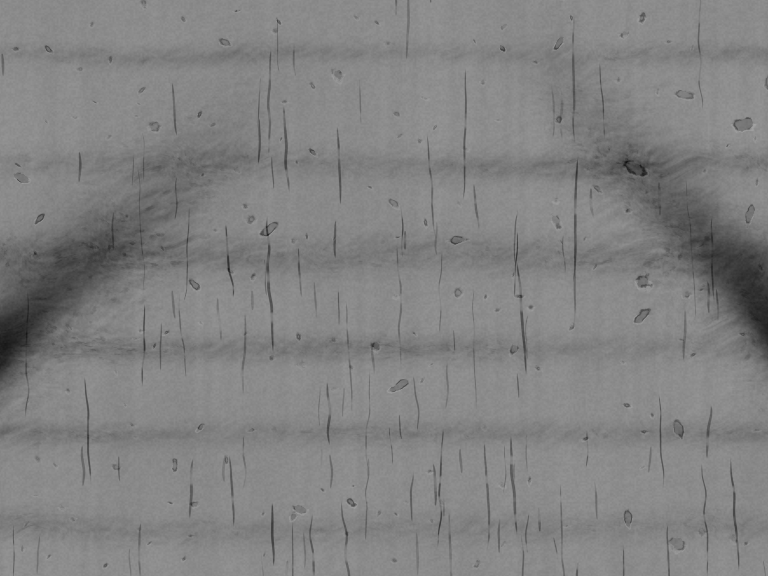
Write a WebGL 2 fragment shader that draws this texture.

```glsl
#version 300 es
precision highp float;
// Worn grey metal plate: rolled bands, two scorched flanks, vertical scratches and pits.
uniform vec2 u_resolution;
out vec4 fragColor;

const float BASE_GREY = 0.545;
const float GRAIN = 0.035;          // fine sensor-like grain
const float MOTTLE = 0.035;         // broad tonal drift
const float STREAK = 0.022;         // faint vertical brushing
const float BAND_SPACING = 0.16;
const float BAND_DEPTH = 0.085;
const float SCORCH_DEPTH = 0.72;
const float RELIEF = 0.34;
const float SCRATCH_WIDTH = 0.0021;
const float SCRATCH_DEPTH = 0.25;
const float PIT_DEPTH = 0.23;
const float APEX_X = 0.7;           // where the two scorched flanks would meet

float hash(vec2 p) {
  vec3 q = fract(vec3(p.xyx) * 0.1031);
  q += dot(q, q.yzx + 33.33);
  return fract((q.x + q.y) * q.z);
}

vec4 hash4(vec2 p) {
  return vec4(hash(p), hash(p + 17.3), hash(p + 41.7), hash(p + 73.1));
}

float noise(vec2 p) {
  vec2 i = floor(p), f = fract(p);
  f = f * f * (3.0 - 2.0 * f);
  return mix(mix(hash(i), hash(i + vec2(1, 0)), f.x),
             mix(hash(i + vec2(0, 1)), hash(i + vec2(1, 1)), f.x), f.y);
}

float fbm(vec2 p) {
  float sum = 0.0, amp = 0.5;
  for (int i = 0; i < 4; i++) {
    sum += amp * noise(p);
    p = p * 2.03 + 19.1;
    amp *= 0.5;
  }
  return sum;
}

// Dim horizontal bands with uneven edges
float bands(vec2 p) {
  float sum = 0.0;
  for (int i = 0; i < 6; i++) {
    float k = float(i);
    float y = 0.09 + BAND_SPACING * k + 0.03 * (hash(vec2(k, 5.0)) - 0.5);
    float d = p.y - y + 0.018 * (noise(vec2(p.x * 4.0, k * 7.0)) - 0.5);
    float width = mix(0.014, 0.03, hash(vec2(k, 9.0)));
    sum += exp(-d * d / (width * width)) * (0.55 + 0.7 * noise(vec2(p.x * 3.0, k + 30.0)));
  }
  return sum;
}

// Scorched flanks: x is the darkness, y the roughened halo
vec2 scorch(vec2 p) {
  bool left = p.x < APEX_X;
  float reach = left ? APEX_X - p.x : (p.x - APEX_X) * 1.1;
  float ridge = left ? 1.0 - 0.87 * reach : 1.12 - 0.97 * reach;
  float v = p.y - ridge + 0.07 * (fbm(p * 9.0) - 0.47);
  float width = v < 0.0 ? 0.06 : 0.095;
  float dark = exp(-v * v / (width * width)) * pow(reach / 0.7, 2.8);
  float halo = exp(-v * v / 0.014) * smoothstep(0.18, 0.5, reach);
  return vec2(min(dark, 1.0), halo);
}

// Tapered, broken, nearly vertical scratches scattered one per cell
float scratches(vec2 p, vec2 cell, float density, float seed, float soft) {
  float ink = 0.0;
  vec2 home = floor(p / cell);
  for (int j = -1; j <= 1; j++)
  for (int i = -1; i <= 1; i++) {
    vec2 id = home + vec2(i, j);
    vec4 r = hash4(id + seed);
    vec4 s = hash4(id + seed + 131.0);
    vec2 centre = (id + r.xy) * cell;
    float crowd = mix(0.35, 1.4, exp(-pow((centre.x - 0.68) / 0.38, 2.0)));
    crowd *= mix(1.2, 0.5, smoothstep(0.45, 0.9, centre.y));
    if (s.x > density * crowd) continue;
    vec2 d = p - centre;
    float along = d.y / (cell.y * mix(0.15, 0.5, r.z));
    float taper = max(1.0 - along * along, 0.0);
    float bend = 0.007 * (noise(vec2(p.y * 28.0, r.w * 90.0)) - 0.5);
    float side = abs(d.x + d.y * (s.y - 0.35) * 0.13 + bend);
    float width = SCRATCH_WIDTH * mix(0.4, 1.2, s.z) * sqrt(taper);
    float broken = smoothstep(0.15, 0.5, noise(vec2(p.y * 60.0, s.w * 80.0)));
    float line = 1.0 - smoothstep(width - soft, width + soft, side);
    ink = max(ink, line * smoothstep(0.0, 0.3, taper) * mix(0.25, 1.0, broken) * mix(0.4, 1.0, s.w));
  }
  return ink;
}

// Ragged pits: dark rim, dim floor and a pale lower lip
float pits(vec2 p, float cell, float density, vec2 sizes, float seed, float soft) {
  float ink = 0.0;
  vec2 home = floor(p / cell);
  for (int j = -1; j <= 1; j++)
  for (int i = -1; i <= 1; i++) {
    vec2 id = home + vec2(i, j);
    vec4 r = hash4(id + seed);
    vec4 s = hash4(id + seed + 57.0);
    if (s.x > density) continue;
    vec2 d = p - (id + r.xy) * cell;
    float a = r.w * 6.2832, size = mix(sizes.x, sizes.y, r.z * r.z);
    vec2 q = mat2(cos(a), sin(a), -sin(a), cos(a)) * d;
    q.y *= mix(1.0, 2.8, s.y);
    float f = length(q) - size + size * 1.5 * (fbm(p * 0.9 / size + r.x * 40.0) - 0.47);
    float rim = exp(-pow(f / (0.0016 + soft), 2.0)) * smoothstep(0.25, 0.6, noise(p * 130.0 + s.z * 50.0));
    float pitFloor = 0.4 * (1.0 - smoothstep(-soft, soft, f));
    float lip = 0.3 * exp(-pow((f - 0.004) / 0.002, 2.0)) * step(d.y, 0.0);
    ink += (rim + pitFloor - lip) * mix(0.45, 1.0, s.w);
  }
  return ink;
}

void main() {
  vec2 p = gl_FragCoord.xy / u_resolution.y;
  float soft = max(0.0011, 0.7 / u_resolution.y);
  float band = bands(p);
  vec2 burn = scorch(p);

  // Plate tone
  float grey = BASE_GREY + MOTTLE * (fbm(p * vec2(3.0, 5.0) + 8.0) - 0.47);
  grey += STREAK * (noise(p * vec2(75.0, 2.5)) - 0.5);
  grey -= BAND_DEPTH * band * mix(0.6, 1.15, fbm(p * vec2(30.0, 70.0)));

  // Embossed roughness, strongest on bands and scorched flanks
  float rough = 0.07 + 0.28 * band + 0.55 * burn.y;
  vec2 q = p * vec2(48.0, 75.0) + 3.0 * noise(p * 14.0);
  float emboss = fbm(q + vec2(0.22, -0.35)) - fbm(q);
  float flecks = smoothstep(0.58, 0.78, fbm(q * 1.3 + 50.0));
  grey += rough * (RELIEF * emboss - 0.13 * flecks) - 0.045 * burn.y;

  // Scratches and pits
  float cuts = scratches(p, vec2(0.055, 0.27), 0.5, 3.0, soft);
  cuts = max(cuts, 0.75 * scratches(p, vec2(0.04, 0.1), 0.24, 211.0, soft));
  grey -= SCRATCH_DEPTH * cuts;
  float dents = pits(p, 0.115, 0.36, vec2(0.006, 0.02), 11.0, soft);
  dents += 0.7 * pits(p, 0.04, 0.2, vec2(0.0015, 0.005), 307.0, soft);
  grey -= PIT_DEPTH * clamp(dents, -0.3, 1.0);

  // Scorching and grain
  grey *= 1.0 - SCORCH_DEPTH * burn.x;
  grey += GRAIN * (noise(p * 330.0) - 0.5);
  fragColor = vec4(vec3(clamp(grey, 0.0, 1.0)), 1.0);
}
```
